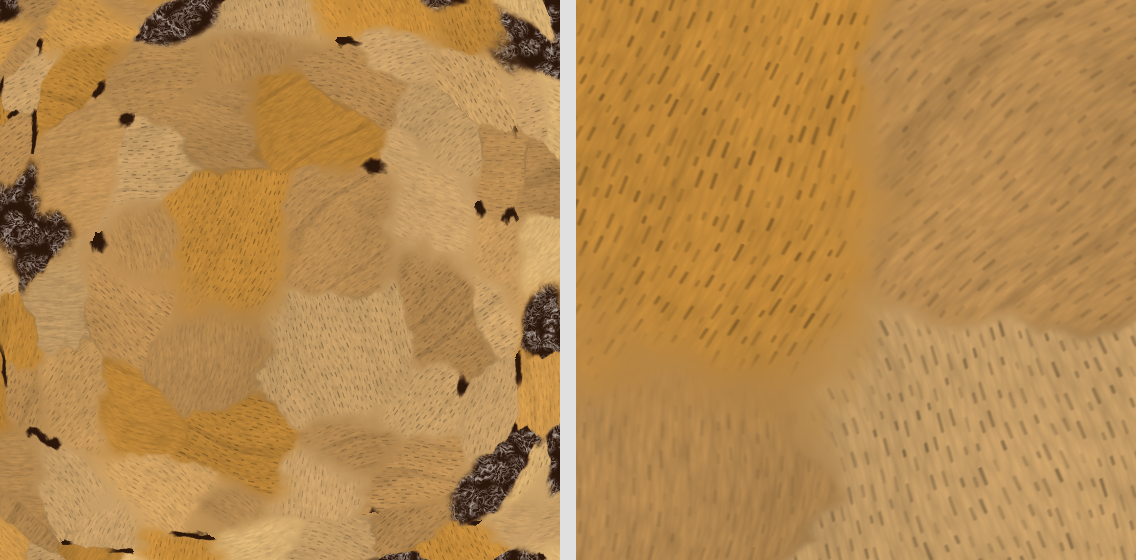
Left: the whole. Right: its middle third, enlarged.
Give the GLSL for this texture, as a WebGL 2 fragment shader.

```glsl
#version 300 es
precision highp float;

uniform vec2 u_resolution;
out vec4 fragColor;

// Layout of the chips
const float CENTRE_SCALE = 4.3;
const float RIM_SCALE = 14.0;
const float SIZE_SPREAD = 0.25;
const float CRISP = 62.0;
const float SOFT = 11.0;
const float METAL_SHARE = 0.27;
const float HOLE_SHARE = 0.11;
const float HOLE_SIZE = 0.17;

// Wood grain, in canvas units
const vec2 PORE_CELL = vec2(0.019, 0.0076);
const float PORE_WIDTH = 0.0021;
const float PORE_DEPTH = 0.30;
const float FIBRE_DEPTH = 0.11;

const vec3 TAN = vec3(0.705, 0.53, 0.31);
const vec3 PALE = vec3(0.775, 0.615, 0.40);
const vec3 AMBER = vec3(0.725, 0.51, 0.21);
const vec3 CREAM = vec3(0.86, 0.72, 0.48);
const vec3 BARK = vec3(0.17, 0.085, 0.04);
const vec3 STEEL = vec3(0.45, 0.38, 0.34);
const vec3 GLINT = vec3(0.74, 0.70, 0.67);

vec2 hash2(vec2 p) {
    vec3 a = fract(p.xyx * vec3(0.1031, 0.1030, 0.0973));
    a += dot(a, a.yzx + 33.33);
    return fract((a.xx + a.yz) * a.zy);
}

// Distance to the nearest scattered point
float cellular(vec2 p) {
    vec2 base = floor(p);
    float nearest = 2.0;
    for (int j = -1; j <= 1; j++)
    for (int i = -1; i <= 1; i++) {
        vec2 cell = base + vec2(i, j);
        vec2 d = cell + hash2(cell) - p;
        nearest = min(nearest, dot(d, d));
    }
    return sqrt(nearest);
}

// Layered sines, turned at each layer
vec2 wobble(vec2 p) {
    vec2 sum = vec2(0.0);
    float amp = 0.5;
    for (int i = 0; i < 5; i++) {
        sum += amp * sin(p.yx + 1.3 * sin(p * 0.7 + float(i)));
        p = mat2(1.2, 1.5, -1.5, 1.2) * p + 2.1;
        amp *= 0.55;
    }
    return sum;
}

// Short dark dashes along x
float pores(vec2 g, float pixel) {
    vec2 s = g / PORE_CELL;
    s.x += 9.0 * hash2(vec2(floor(s.y), 5.0)).x;
    vec2 h = hash2(floor(s) + 71.0);
    vec2 d = (fract(s) - 0.5 - 0.45 * (h - 0.5)) * PORE_CELL;
    d.x = max(abs(d.x) - mix(0.001, 0.005, h.y), 0.0);
    return (1.0 - smoothstep(0.0, max(PORE_WIDTH, pixel), length(d))) * mix(0.25, 1.0, h.x);
}

// Light and dark multiplier of the wood in one chip
float grain(vec2 c, vec2 id, float pixel) {
    vec2 h = hash2(id + 17.0);
    float angle = 3.1416 * h.x;
    vec2 g = mat2(cos(angle), -sin(angle), sin(angle), cos(angle)) * c + h * 3.0 + 4.0;
    g.y += 0.010 * sin(g.x * 13.0 + 6.0 * h.y) + 0.003 * sin(g.x * 37.0 + g.y * 21.0);
    float fibre = cellular(g * vec2(34.0, 170.0)) + 0.7 * cellular(g * vec2(75.0, 310.0)) - 0.85;
    float ring = sin(g.y * 75.0 + 2.0 * sin(g.y * 31.0 + g.x * 5.0));
    float streak = smoothstep(0.82, 1.0, ring) * smoothstep(0.45, 0.9, h.y);
    float depth = PORE_DEPTH * mix(0.2, 1.0, hash2(id + 41.0).y);
    return 1.0 - FIBRE_DEPTH * fibre - depth * pores(g, pixel) + 0.016 * ring - 0.09 * streak;
}

vec3 metal(vec2 c) {
    float lump = cellular(c * 38.0 + 9.0);
    float flake = cellular(c * 115.0 + 3.0 * wobble(c * 60.0));
    vec3 col = mix(BARK, STEEL, smoothstep(0.75, 0.3, lump) * smoothstep(0.1, 0.65, flake));
    return mix(col, GLINT, 0.7 * smoothstep(0.6, 0.9, flake) * smoothstep(0.7, 0.4, lump));
}

vec3 chipColour(vec2 id, float rim) {
    vec2 h = hash2(id + 3.0);
    vec3 col = h.x < 0.46 ? TAN : h.x < 0.79 ? PALE : AMBER;
    col = mix(col, h.x < 0.6 ? CREAM : AMBER * 1.06, rim * 0.7 * step(0.62, h.y));
    return col * mix(0.95, 1.05, h.y);
}

void main() {
    vec2 c = gl_FragCoord.xy / u_resolution - 0.5;
    float pixel = 1.0 / min(u_resolution.x, u_resolution.y);

    // Large chips in the middle, small ones along the rim
    vec2 q = c * (CENTRE_SCALE + RIM_SCALE * length(c * c));
    q += 0.13 * wobble(q * 3.1) + 0.035 * wobble(q * 13.0);
    float patchy = wobble(c * 15.0 + 4.0).x;
    float sharpness = mix(SOFT, CRISP, smoothstep(-0.35, 0.5, patchy));

    // Blend neighbouring chips and keep the three nearest
    vec3 near = vec3(9.0);
    vec2 id1 = vec2(0.0), id2 = id1, id3 = id1;
    vec3 wood = vec3(0.0);
    float metalSum = 0.0, total = 0.0;
    for (int j = -2; j <= 2; j++)
    for (int i = -2; i <= 2; i++) {
        vec2 cell = floor(q) + vec2(i, j);
        vec2 id = cell + 50.0;
        vec2 site = cell + 0.5 + 0.75 * (hash2(id) - 0.5);
        vec2 d2 = (q - site) * (q - site);
        vec2 trait = hash2(id + 29.0);
        float dist = sqrt(length(d2)) - SIZE_SPREAD * trait.x;
        float rim = smoothstep(2.1, 3.3, max(abs(site.x), abs(site.y)));
        float weight = exp(-sharpness * dist);
        wood += weight * chipColour(id, rim);
        metalSum += weight * step(trait.y, METAL_SHARE * rim);
        total += weight;
        if (dist < near.x) { near = vec3(dist, near.xy); id3 = id2; id2 = id1; id1 = id; }
        else if (dist < near.y) { near.yz = vec2(dist, near.y); id3 = id2; id2 = id; }
        else if (dist < near.z) { near.z = dist; id3 = id; }
    }
    vec3 col = wood / total;

    // Grain fades out at soft seams; crisp seams get a faint shade
    float seam = near.y - near.x;
    col *= mix(1.0, grain(c, id1, pixel), smoothstep(0.0, 3.2 / sharpness, seam));
    col *= 1.0 + 0.035 * wobble(c * 19.0).y;
    col *= 1.0 - 0.10 * smoothstep(0.06, 0.0, seam) * smoothstep(0.2, 0.8, patchy);

    // Metal lumps, and gaps where three chips meet
    col = mix(col, metal(c), smoothstep(0.1, 0.9, metalSum / total));
    float rimHere = smoothstep(0.25, 0.46, max(abs(c.x), abs(c.y)));
    float open = step(hash2(id1 + id2 + id3).x, HOLE_SHARE * (0.6 + 1.6 * rimHere));
    float gap = open * smoothstep(HOLE_SIZE, HOLE_SIZE * 0.45, near.z - near.x);
    col = mix(col, BARK, gap);

    fragColor = vec4(col, 1.0);
}
```
